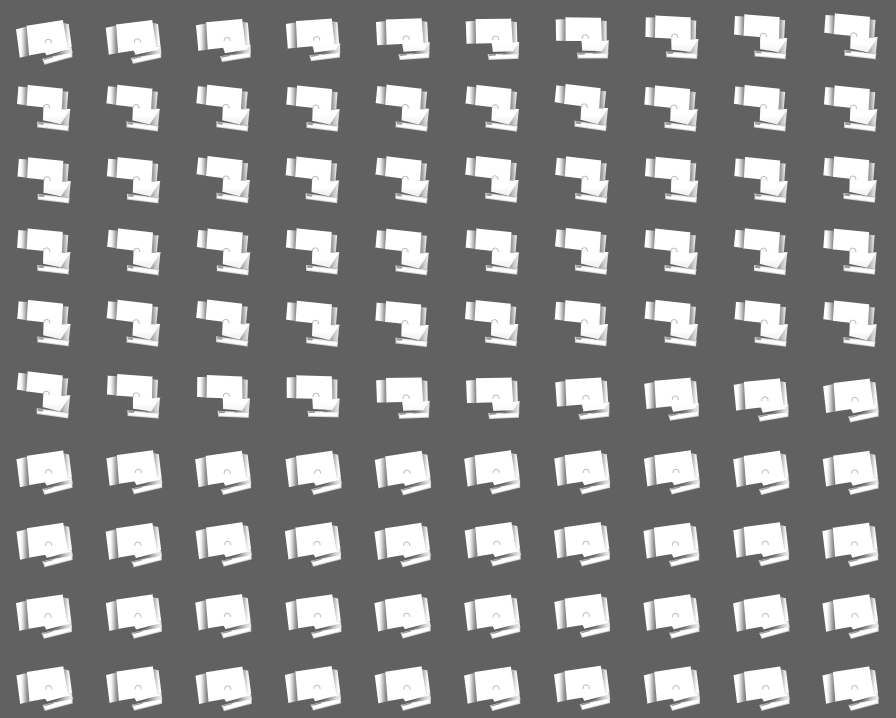
Reproduce this pattern procedurally as a Shadertoy shader.

```glsl
// A ten by ten grid of small white box models on flat grey.
// Each model is a stack of shaded convex quads whose corners blend between
// two poses; the tilt swings over and back once along the reading order.

float hash(vec2 p) {
    return fract(sin(dot(p, vec2(127.1, 311.7))) * 43758.5453);
}

// Signed distance to the outside of the edge a-b (clockwise, y down)
float edge(vec2 p, vec2 a, vec2 b) {
    vec2 e = b - a;
    return dot(p - a, normalize(vec2(e.y, -e.x)));
}

// Each corner holds the raised pose in xy and the lowered pose in zw
float quad(vec2 p, float tilt, vec4 a, vec4 b, vec4 c, vec4 d) {
    vec2 A = mix(a.xy, a.zw, tilt), B = mix(b.xy, b.zw, tilt);
    vec2 C = mix(c.xy, c.zw, tilt), D = mix(d.xy, d.zw, tilt);
    return max(max(edge(p, A, B), edge(p, B, C)),
               max(edge(p, C, D), edge(p, D, A)));
}

void paint(inout float shade, float dist, float tone, float pixel) {
    shade = mix(shade, tone, clamp(0.5 - dist / pixel, 0.0, 1.0));
}

void mainImage(out vec4 fragColor, in vec2 fragCoord) {
    // Cells count from the top left; one canvas width is 768 units
    vec2 uv = fragCoord / iResolution.xy;
    vec2 grid = vec2(uv.x, 1.0 - uv.y) * 10.0;
    vec2 cell = floor(grid);
    vec2 p = fract(grid) * vec2(76.8, 61.5);
    float pixel = 768.0 / iResolution.x;

    // Tilt: lowers along row 0, rises again along row 5
    float index = cell.y * 10.0 + cell.x;
    float tilt = clamp(index / 9.0, 0.0, 1.0) - clamp((index - 50.0) / 9.5, 0.0, 1.0);
    tilt += 0.1 * (hash(cell) - 0.5);
    p += 0.8 * (vec2(hash(cell + 17.0), hash(cell + 41.0)) - 0.5);

    float shade = 0.38;

    // Base slab with a dim lower rim and a small notch
    float slab = quad(p, tilt, vec4(36, 50, 32, 42.5), vec4(62, 44, 59.5, 46),
                      vec4(62, 49, 58.8, 51), vec4(38, 55, 32, 47.5));
    paint(shade, slab, mix(0.8, 1.0, smoothstep(0.0, 1.6, -slab)), pixel);
    float notch = quad(p, tilt, vec4(37, 50, 33, 43), vec4(45, 48, 38, 43.6),
                       vec4(45, 49, 37, 45.4), vec4(38, 51, 33, 44.9));
    paint(shade, notch, 0.6, pixel);

    // Shaded side under the body
    float side = quad(p, tilt, vec4(59, 41, 58, 31.8), vec4(61.5, 40.5, 60.5, 31.8),
                      vec4(62, 45, 59, 46), vec4(44, 48, 49, 45));
    paint(shade, side, mix(0.5, 0.9, smoothstep(48.0, 61.0, p.x)), pixel);

    // Lower block
    float block = quad(p, tilt, vec4(37, 42, 37.5, 30), vec4(61, 40, 60.5, 31.8),
                       vec4(60, 42, 52, 45), vec4(40, 47, 37, 41.5));
    paint(shade, block, mix(1.0, 0.94, smoothstep(36.0, 46.0, p.y) * tilt), pixel);

    // Wings, darkest where they meet the panel
    float left = quad(p, tilt, vec4(14, 24.5, 16.1, 12.4), vec4(24, 22, 25, 13.1),
                      vec4(26, 46.5, 24.5, 28.6), vec4(17, 48.3, 14.8, 27.1));
    paint(shade, left, mix(1.0, 0.5, smoothstep(17.0, 25.0, p.x)), pixel);
    float right = quad(p, tilt, vec4(53, 19, 53.5, 16.4), vec4(59, 20.5, 58.8, 17.1),
                       vec4(61.5, 40, 57.5, 32.3), vec4(56, 41, 52.5, 32));
    paint(shade, right, mix(0.6, 0.98, smoothstep(53.5, 60.0, p.x)), pixel);

    // Front panel
    float panel = quad(p, tilt, vec4(23, 21.5, 24.1, 11.1), vec4(54, 17, 54.1, 14.4),
                       vec4(58, 41, 53, 32), vec4(25, 46.5, 23, 28.5));
    paint(shade, panel, 1.0, pixel);

    // Half ring on the panel
    vec2 r = p - mix(vec2(41.5, 36.0), vec2(40.1, 30.6), tilt);
    float ring = max(abs(length(r) - 2.6) - 0.4, r.y - 0.6);
    paint(shade, ring, 0.72, pixel);

    fragColor = vec4(vec3(shade), 1.0);
}
```
